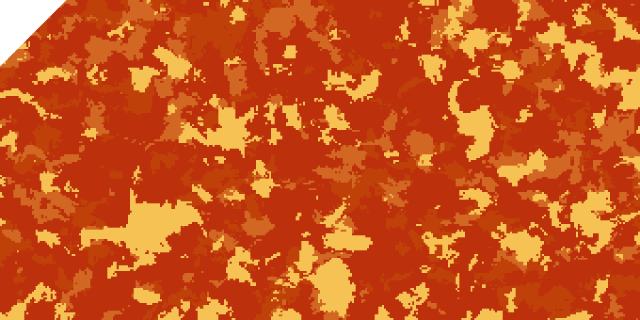
Write a Shadertoy shader that draws this texture.

```glsl
const vec3 RED = vec3(0.738, 0.188, 0.048);
const vec3 BROWN = vec3(0.750, 0.255, 0.035);
const vec3 ORANGE = vec3(0.825, 0.405, 0.140);
const vec3 YELLOW = vec3(0.970, 0.760, 0.330);
const vec3 WHITE = vec3(1.0);
const float CORNER_SIZE = 0.208;
const float STEPS = 170.0;
const int TAPS = 3;

vec2 hash22(vec2 p) {
    vec3 q = fract(p.xyx * vec3(0.1031, 0.1030, 0.0973));
    q += dot(q, q.yzx + 33.33);
    return fract((q.xx + q.yz) * q.zy);
}

float valueNoise(vec2 p) {
    vec2 cell = floor(p);
    vec2 f = fract(p);
    f = f * f * (3.0 - 2.0 * f);
    float bottom = mix(hash22(cell).x, hash22(cell + vec2(1, 0)).x, f.x);
    float top = mix(hash22(cell + vec2(0, 1)).x, hash22(cell + vec2(1, 1)).x, f.x);
    return mix(bottom, top, f.y);
}

float fractalNoise(vec2 p) {
    float sum = 0.0, total = 0.0, weight = 1.0;
    for (int i = 0; i < 4; i++) {
        sum += weight * valueNoise(p);
        total += weight;
        weight *= 0.57;
        p = p * 1.93 + 17.3;
    }
    return sum / total;
}

// Ragged patch field: bent by smooth noise, then cut by shifted square cells
float patchField(vec2 p, float scale, float clustering, float seed) {
    vec2 bend = vec2(valueNoise(p * 14.0 + seed), valueNoise(p * 14.0 + seed + 31.7));
    vec2 shift = hash22(floor(p * 60.0) + seed) - 0.5;
    vec2 q = p + 0.05 * (bend - 0.5) + 0.014 * shift;
    float region = valueNoise(p * 4.0 + seed + 71.3) - 0.5;
    return fractalNoise(q * scale * vec2(0.92, 1.08) + seed) + clustering * region;
}

vec3 camouflage(vec2 p) {
    vec2 q = (floor(p * STEPS) + 0.5) / STEPS;
    vec3 color = RED;
    if (patchField(q, 15.0, 0.22, 13.0) > 0.606) color = BROWN;
    if (patchField(q, 15.0, 0.22, 47.0) > 0.652) color = ORANGE;
    if (patchField(q, 14.5, 0.10, 89.0) > 0.632) color = YELLOW;
    return color;
}

vec3 scene(vec2 p) {
    // White triangle cut from the upper left corner
    return p.x + 1.0 - p.y < CORNER_SIZE ? WHITE : camouflage(p);
}

void mainImage(out vec4 fragColor, in vec2 fragCoord) {
    // Average a grid of samples to smooth every edge
    vec3 color = vec3(0.0);
    for (int y = 0; y < TAPS; y++) {
        for (int x = 0; x < TAPS; x++) {
            vec2 offset = (vec2(x, y) + 0.5) / float(TAPS) - 0.5;
            color += scene((fragCoord + offset) / iResolution.y);
        }
    }
    fragColor = vec4(color / float(TAPS * TAPS), 1.0);
}
```
